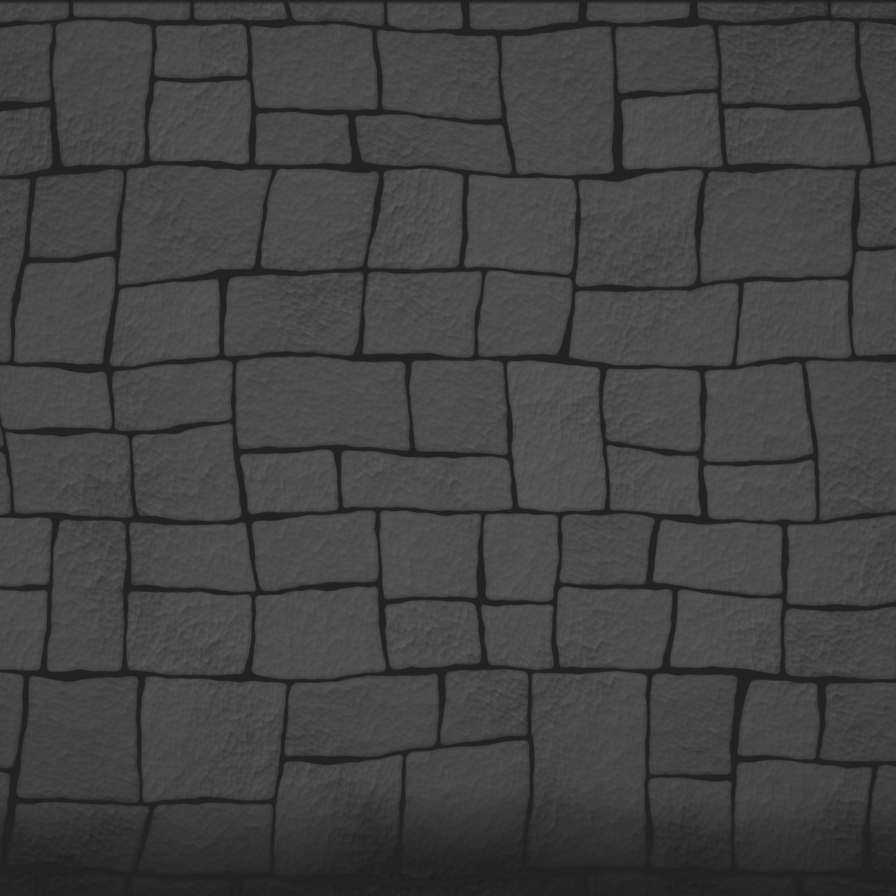
Give the GLSL for this texture, as a three.js fragment shader.

```glsl
// Dark grey wall of irregular hewn stone blocks with thin shadowed joints and a sooty base.
varying vec2 vUv;

const float COURSES = 5.2;
const float BAYS = 4.0;
const float CORNER = 0.007;
const float STONE_TONE = 0.304;
const float JOINT_TONE = 0.132;
const float SOOT_TONE = 0.14;
const vec2 TO_LIGHT = vec2(-0.0012, 0.0024);

float hash(vec2 p) {
  vec3 q = fract(p.xyx * vec3(0.1031, 0.1030, 0.0973));
  q += dot(q, q.yzx + 33.33);
  return fract((q.x + q.y) * q.z);
}

// Squared distance to the nearest scattered point: shallow scallops
float cellular(vec2 p) {
  vec2 base = floor(p);
  float nearest = 4.0;
  for (int y = -1; y <= 1; y++) {
    for (int x = -1; x <= 1; x++) {
      vec2 cell = base + vec2(float(x), float(y));
      vec2 offset = cell + vec2(hash(cell), hash(cell + 57.3)) - p;
      nearest = min(nearest, dot(offset, offset));
    }
  }
  return nearest;
}

// Layered sines that bend the joints and roughen them
vec2 bend(vec2 p) {
  float amplitude = 0.006;
  float frequency = 9.0;
  for (int i = 0; i < 5; i++) {
    p += amplitude * sin(frequency * p.yx + 0.6 * frequency * p + vec2(1.3, 4.1));
    amplitude *= 0.45;
    frequency *= 2.27;
  }
  return p;
}

float softMin(float a, float b, float k) {
  float h = max(k - abs(a - b), 0.0) / k;
  return min(a, b) - 0.25 * h * h * k;
}

float border(float i, float seed) {
  return i + 0.36 * hash(vec2(i, seed));
}

// Index, start and end of the uneven interval holding x
vec3 interval(float x, float seed) {
  float i = floor(x);
  if (x < border(i, seed)) i -= 1.0;
  return vec3(i, border(i, seed), border(i + 1.0, seed));
}

// Signed offset from a slanted line that splits a block
float cut(float along, float across, float seed) {
  float slant = 0.16 * (hash(vec2(seed, 2.7)) - 0.5);
  return along - mix(0.36, 0.64, hash(vec2(seed, 9.1))) - slant * (across - 0.5);
}

// Distance to the nearest joint, and a random id of the stone
vec2 masonry(vec2 p) {
  vec3 row = interval(p.y * COURSES, 3.0);
  float lean = 0.2 * (hash(vec2(row.x, 5.0)) - 0.5);
  p.x += lean * (p.y - row.y / COURSES);
  vec3 bay = interval(p.x * BAYS + 0.5 * row.x, row.x + 20.0);
  vec2 size = vec2((bay.z - bay.y) / BAYS, (row.z - row.y) / COURSES);
  vec2 q = vec2(p.x * BAYS + 0.5 * row.x - bay.y, p.y * COURSES - row.y);
  q /= vec2(bay.z - bay.y, row.z - row.y);
  float seed = 61.0 * hash(vec2(bay.x, row.x + 11.0));

  // Some bays hold one tall stone beside two short ones
  bool tall = hash(vec2(seed, 1.9)) < 0.32;
  if (tall) {
    q = q.yx;
    size = size.yx;
  }
  vec2 edge = min(q, 1.0 - q) * size;
  float first = cut(q.y, q.x, seed);
  float band = step(0.0, first);
  float second = cut(q.x, q.y, seed + 3.7 + band * 8.3);
  float chance = hash(vec2(seed + band, 6.3));
  bool divided = tall ? band == step(0.5, hash(vec2(seed, 4.4))) : chance < 0.93;

  float d = softMin(softMin(edge.x, edge.y, CORNER), abs(first) * size.y, CORNER);
  float part = band;
  if (divided) {
    d = softMin(d, abs(second) * size.x, CORNER);
    part += 2.0 * step(0.0, second);
  }
  return vec2(d, hash(vec2(seed, part + 30.0)));
}

// Chiselled surface height, with the tool direction turned by angle
float chisel(vec2 p, float angle) {
  float c = cos(angle);
  float s = sin(angle);
  p = mat2(c, s, -s, c) * p * vec2(1.0, 1.4);
  return 0.7 * cellular(p * 24.0) + 0.5 * cellular(p * 62.0) + 0.36 * cellular(p * 140.0);
}

void main() {
  vec2 p = bend(vUv);
  vec2 stone = masonry(p);
  float angle = 0.5 + 1.2 * stone.y;
  float patches = cellular(vUv * 7.0 + 3.0);

  // Relief lit from above, stronger on some roughly hewn patches
  float relief = chisel(p, angle) - chisel(p + TO_LIGHT, angle);
  relief *= mix(0.11, 0.19, smoothstep(0.1, 0.5, patches));
  float bevel = min(stone.x, 0.006) - min(masonry(p + TO_LIGHT).x, 0.006);
  float tone = STONE_TONE + 0.025 * (stone.y - 0.5) + 0.03 * (0.3 - patches);
  tone += relief + 5.0 * bevel;

  // Fading toward the borders, then darkened stones and soot along the base
  vec2 centred = vUv - 0.5;
  tone -= 0.09 * dot(centred, centred);
  tone *= mix(0.9, 1.0, smoothstep(0.05, 0.3, vUv.y));
  float sootEdge = vUv.y + 0.012 * sin(vUv.x * 9.0) - 0.04 * (patches - 0.3);
  tone *= mix(0.74, 1.0, smoothstep(0.06, 0.13, sootEdge));
  tone = mix(SOOT_TONE + 0.4 * relief, tone, smoothstep(0.01, 0.08, sootEdge));

  // Chipped joints of uneven width with worn rims
  float chips = cellular(p * 55.0);
  float gap = 0.0002 + 0.0045 * cellular(p * 13.0) + 0.0014 * chips;
  tone *= mix(0.87, 1.0, smoothstep(gap, gap + 0.007, stone.x));
  tone = mix(JOINT_TONE, tone, smoothstep(gap, gap + 0.0024, stone.x));
  tone = mix(tone, JOINT_TONE, smoothstep(0.994, 1.0, vUv.y));
  gl_FragColor = vec4(vec3(tone), 1.0);
}
```
